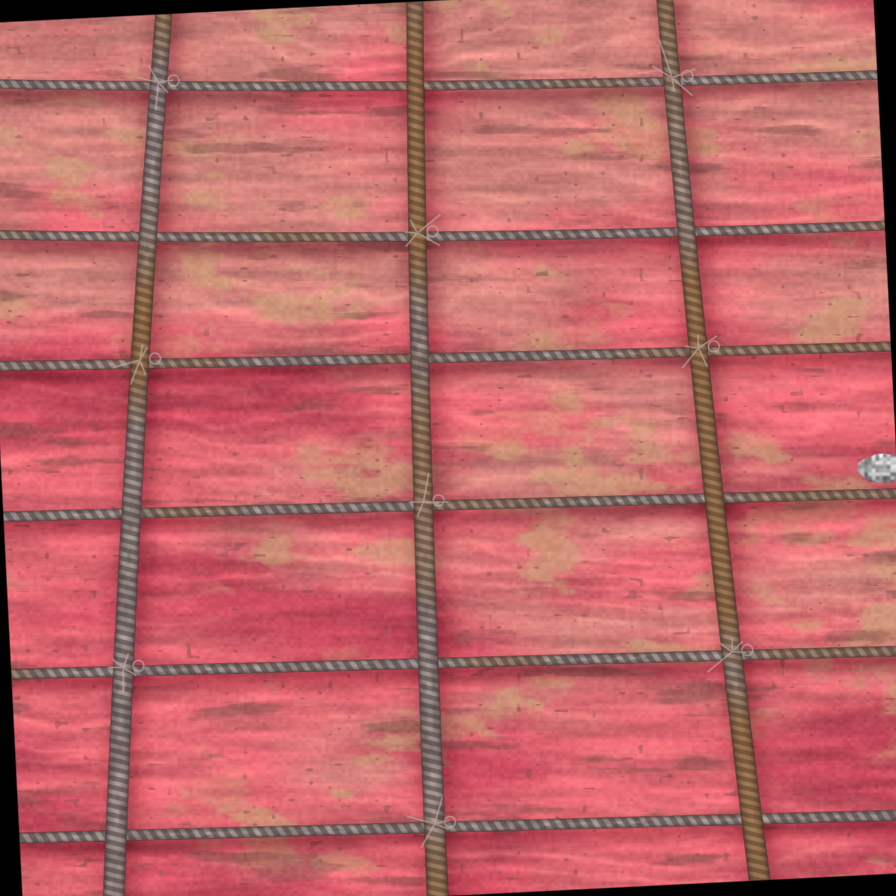
This texture is drawn by a three.js fragment shader. Its source:

```glsl
// Steel reinforcement grid tied with wire over weathered red painted boards.
varying vec2 vUv;

const float TAU = 6.2831853;
const float EDGE = 0.0012;          // softness of hard edges
const int ROWS = 6;
const int COLUMNS = 3;
const int STRANDS = 5;              // loose wire ends per tie
const float FRAME_TILT = 0.05;
const float ROW_RIB_PITCH = 0.0135;
const float COLUMN_RIB_PITCH = 0.0102;
const float WIRE_WIDTH = 0.0008;
const vec2 STONE_CENTER = vec2(0.983, 0.477);
const vec3 PINK = vec3(0.89, 0.41, 0.45);
const vec3 CRIMSON = vec3(0.73, 0.25, 0.33);
const vec3 FADED = vec3(0.81, 0.53, 0.49);
const vec3 BARE_WOOD = vec3(0.80, 0.62, 0.47);
const vec3 STAIN = vec3(0.50, 0.31, 0.29);
const vec3 SHADOW_TINT = vec3(0.70, 0.50, 0.58);
const vec3 STEEL_DARK = vec3(0.25, 0.20, 0.20);
const vec3 STEEL_LIGHT = vec3(0.67, 0.62, 0.60);
const vec3 RUST = vec3(0.52, 0.36, 0.21);
const vec3 WIRE = vec3(0.76, 0.67, 0.65);

float hash(vec2 p) { return fract(sin(dot(p, vec2(127.1, 311.7))) * 43758.5453); }

float noise(vec2 p) {
  vec2 i = floor(p), f = fract(p);
  f = f * f * (3.0 - 2.0 * f);
  return mix(mix(hash(i), hash(i + vec2(1, 0)), f.x),
             mix(hash(i + vec2(0, 1)), hash(i + vec2(1, 1)), f.x), f.y);
}

float fbm(vec2 p) {
  float sum = 0.0, amp = 0.5;
  for (int k = 0; k < 5; k++) {
    sum += amp * noise(p);
    p = p * 2.03 + 17.3;
    amp *= 0.5;
  }
  return sum;
}

// Rod centre lines: rows bow and tilt, columns fan out towards the bottom.
float rowCenter(float i, float x) {
  float upper = smoothstep(2.5, 4.0, i);
  float base = 0.064 + 0.187 * i - 0.0037 * i * i - 0.015 * exp(-4.0 * (i - 4.0) * (i - 4.0));
  return base + mix(0.026, 0.011, upper) * x - 0.028 * upper * x * (1.0 - x);
}

float columnCenter(float j, float y) {
  return mix(0.127, 0.184, y) + j * mix(0.3615, 0.279, y) - 0.02 * y * (1.0 - y);
}

float segment(vec2 p, vec2 b) { return length(p - b * clamp(dot(p, b) / dot(b, b), 0.0, 1.0)); }

float cover(float d) { return 1.0 - smoothstep(-EDGE, EDGE, d); }

vec3 boards(vec2 p) {
  float broad = fbm(p * vec2(3.0, 9.0) + 4.0);
  float grain = fbm(p * vec2(11.0, 95.0));
  float warp = fbm(p * vec2(2.5, 5.0) + 31.0);
  float rings = pow(0.5 + 0.5 * sin(p.y * 210.0 + warp * 48.0), 3.0);
  vec3 c = mix(PINK, CRIMSON, smoothstep(0.42, 0.72, fbm(p * vec2(4.0, 13.0) + 9.0)) * 0.8);
  c = mix(c, FADED, 0.85 * smoothstep(0.42, 0.68, broad + 0.28 * (p.y - 0.55)));
  c *= 0.80 + 0.40 * grain;
  c += vec3(0.07, 0.06, 0.05) * rings * smoothstep(0.4, 0.6, warp);
  // Scuffs, dark stains and grit.
  float scuff = smoothstep(0.57, 0.68, fbm(p * vec2(13.0, 26.0) + 60.0));
  c = mix(c, BARE_WOOD, 0.65 * scuff * smoothstep(0.40, 0.60, broad + 0.12 * p.y));
  c = mix(c, STAIN, 0.5 * smoothstep(0.60, 0.74, fbm(p * vec2(9.0, 48.0) + 80.0)));
  c = mix(c, STAIN, 0.45 * smoothstep(0.88, 0.96, noise(p * vec2(95.0, 150.0))));
  return c + 0.06 * (noise(p * 230.0) - 0.5);
}

// across runs from -1 to 1 over the rod, along is the length in canvas units.
vec3 ribbedSteel(float across, float along, float pitch, float rust) {
  float roundness = sqrt(max(0.0, 1.0 - across * across));
  float rib = smoothstep(-0.5, 0.7, sin(TAU * (along / pitch + 0.28 * across)));
  float wear = 0.75 + 0.5 * noise(vec2(along * 90.0, across * 2.0 + 7.0));
  vec3 c = mix(STEEL_DARK, STEEL_LIGHT, roundness * wear * (0.42 + 0.42 * rib));
  return mix(c, RUST * (0.45 + 0.75 * roundness * (0.65 + 0.35 * rib)), rust);
}

void main() {
  vec2 p = vUv;
  vec3 color = boards(p);
  float rowWidth = mix(0.0061, 0.0050, p.y);
  float columnWidth = mix(0.0120, 0.0092, p.y);
  // Soft shadows below the rows and beside the columns.
  for (int i = 0; i < ROWS; i++) {
    float d = p.y - rowCenter(float(i), p.x);
    color *= mix(vec3(1), SHADOW_TINT, 0.75 * exp(-pow((d + 0.010) / 0.013, 2.0)));
  }
  for (int j = 0; j < COLUMNS; j++) {
    float d = p.x - columnCenter(float(j), p.y);
    color *= mix(vec3(1), SHADOW_TINT, 0.75 * exp(-pow((d - 0.006) / 0.021, 2.0)));
  }
  // Rows first, columns resting on top.
  for (int i = 0; i < ROWS; i++) {
    float d = p.y - rowCenter(float(i), p.x);
    float rust = 0.35 * smoothstep(0.5, 0.8, noise(vec2(p.x * 9.0, float(i) * 5.3)));
    color = mix(color, ribbedSteel(d / rowWidth, p.x, ROW_RIB_PITCH, rust), cover(abs(d) - rowWidth));
  }
  for (int j = 0; j < COLUMNS; j++) {
    float d = p.x - columnCenter(float(j), p.y);
    float rust = 0.75 * smoothstep(0.3, 0.8, noise(vec2(float(j) * 7.1, p.y * 8.0)) + 0.12 * float(j));
    color = mix(color, ribbedSteel(d / columnWidth, p.y, COLUMN_RIB_PITCH, rust), cover(abs(d) - columnWidth));
  }
  // Wire ties on alternate crossings: loose ends and a twisted loop.
  for (int i = 0; i < ROWS; i++) for (int j = 0; j < COLUMNS; j++) {
    vec2 id = vec2(i, j);
    if (mod(id.x + id.y, 2.0) < 0.5) continue;
    float y = rowCenter(id.x, columnCenter(id.y, rowCenter(id.x, 0.5)));
    vec2 q = p - vec2(columnCenter(id.y, y), y + 0.004);
    float d = abs(length(q - vec2(0.017, 0.002)) - 0.006);
    for (int k = 0; k < STRANDS; k++) {
      float seed = hash(id * 3.7 + float(k) * 1.9);
      float angle = TAU * (float(k) + seed) / float(STRANDS);
      float reach = mix(0.014, 0.046, pow(hash(id + float(k) * 5.1), 2.0));
      d = min(d, segment(q, reach * vec2(cos(angle), sin(angle))));
    }
    color = mix(color, WIRE, 0.75 * cover(d - WIRE_WIDTH));
  }
  // Pale stone at the right edge.
  vec2 s = (p - STONE_CENTER) / vec2(0.025, 0.016);
  float stone = length(s) - 0.9 - 0.25 * noise(s * 2.0 + 5.0);
  color = mix(color, vec3(0.35 + 0.55 * noise(p * 240.0) + 0.15 * s.y), cover(stone * 0.016));
  // Tilted square frame on black.
  vec2 f = p - 0.5;
  f = abs(f + FRAME_TILT * vec2(f.y, -f.x)) - 0.5;
  gl_FragColor = vec4(color * cover(max(f.x, f.y)), 1.0);
}
```
